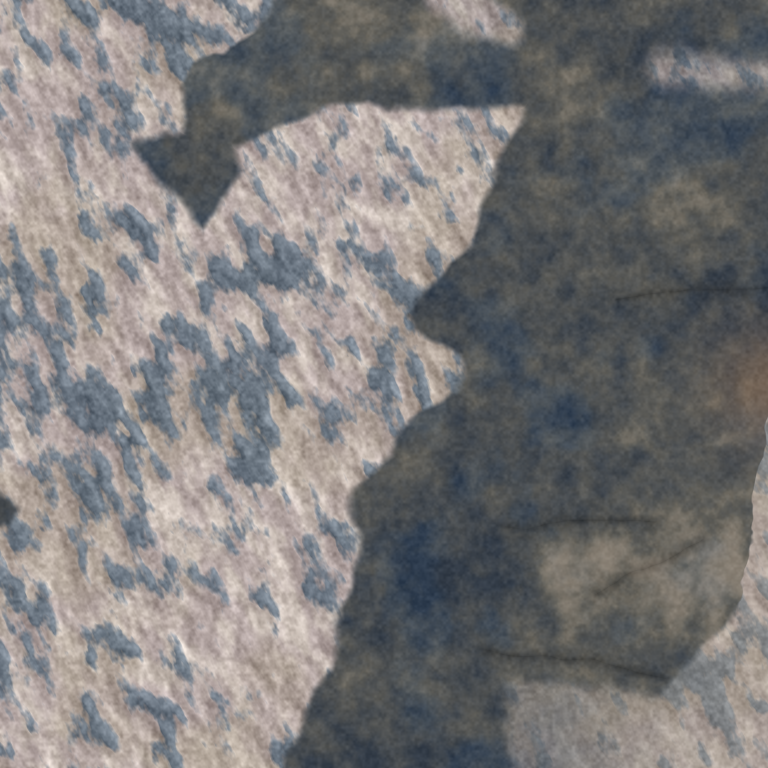
Reproduce this texture procedurally as a Shadertoy shader.

```glsl
// Speckled granite in sunlight, crossed by an irregular cast shadow.

const vec3 PALE_PINK  = vec3(0.70, 0.645, 0.635);
const vec3 PALE_CREAM = vec3(0.81, 0.765, 0.73);
const vec3 SPECK_BLUE = vec3(0.36, 0.415, 0.47);
const vec3 DRY_TAN    = vec3(0.68, 0.63, 0.57);
const vec3 SHADE_DEEP = vec3(0.20, 0.235, 0.28);
const vec3 SHADE_OLIVE = vec3(0.40, 0.39, 0.36);
const vec3 SHADE_STONE = vec3(0.57, 0.53, 0.48);
const vec3 RUST       = vec3(0.49, 0.40, 0.33);
const float EDGE_SOFTNESS = 0.007;
const float EDGE_ROUGHNESS = 0.026;
const float SPECK_SCALE = 52.0;
const float GRAIN_SCALE = 190.0;
const float RELIEF = 0.34;

float hash(vec2 p) {
    vec3 q = fract(p.xyx * vec3(0.1031, 0.1030, 0.0973));
    q += dot(q, q.yzx + 33.33);
    return fract((q.x + q.y) * q.z);
}

float noise(vec2 p) {
    vec2 i = floor(p), f = fract(p);
    f = f * f * (3.0 - 2.0 * f);
    return mix(mix(hash(i), hash(i + vec2(1, 0)), f.x),
               mix(hash(i + vec2(0, 1)), hash(i + vec2(1, 1)), f.x), f.y);
}

float fbm(vec2 p) {
    float sum = 0.0, amp = 0.533;
    for (int i = 0; i < 4; i++) {
        sum += amp * noise(p);
        p = mat2(1.6, 1.2, -1.2, 1.6) * p + 17.3;
        amp *= 0.5;
    }
    return sum;
}

float bump(float x, float center, float width) {
    float d = (x - center) / width;
    return exp(-d * d);
}

float blob(vec2 p, vec2 center, vec2 size) {
    vec2 d = (p - center) / size;
    return exp(-dot(d, d));
}

float segment(vec2 p, vec2 a, vec2 b) {
    vec2 pa = p - a, ba = b - a;
    return length(pa - ba * clamp(dot(pa, ba) / dot(ba, ba), 0.0, 1.0));
}

float halfPlane(vec2 p, vec2 a, vec2 b) {
    vec2 d = normalize(b - a);
    return dot(p - a, vec2(-d.y, d.x));
}

// Signed distance to the shadow, negative inside
float shadowDistance(vec2 p) {
    float flank = 0.365 + 0.36 * p.y + 0.055 * bump(p.y, 0.51, 0.045)
                - 0.03 * bump(p.y, 0.35, 0.05) - 0.042 * bump(p.y, 0.60, 0.045)
                + 0.018 * bump(p.y, 0.12, 0.05);
    float d = (flank - p.x) * 0.9;

    float bandFloor = 0.81 + 0.053 * smoothstep(0.30, 0.42, p.x);
    float bandLeft = 0.24 + 0.12 * smoothstep(0.88, 1.0, p.y);
    d = min(d, max(bandFloor - p.y, bandLeft - p.x));

    vec2 a = vec2(0.172, 0.815), b = vec2(0.30, 0.85);
    vec2 c = vec2(0.312, 0.775), e = vec2(0.265, 0.705);
    float spike = max(max(halfPlane(p, a, b), halfPlane(p, b, c)),
                      max(halfPlane(p, c, e), halfPlane(p, e, a)));
    d = min(d, spike);
    return min(d, segment(p, vec2(-0.03, 0.36), vec2(0.0, 0.34)) - 0.025);
}

// Sunlit ledge in the lower right corner, negative inside
float ledgeDistance(vec2 p) {
    float rim = 0.115 - 0.02 * smoothstep(0.70, 0.86, p.x)
              + 1.1 * max(p.x - 0.86, 0.0) + 6.0 * max(p.x - 0.96, 0.0);
    return max(p.y - rim, 0.66 - p.x);
}

vec3 sunlitRock(vec2 p, float grain) {
    vec2 q = mat2(1.0, 0.22, 0.25, 0.62) * p * SPECK_SCALE;
    float speck = fbm(q);
    float relief = speck - fbm(q + vec2(0.45, 0.3));
    float cluster = fbm(p * 6.5 + 4.0) - 0.5;
    float drift = 0.10 * blob(p, vec2(0.46, 0.60), vec2(0.16, 0.3))
                + 0.07 * blob(p, vec2(0.22, 0.08), vec2(0.12, 0.1))
                + 0.05 * blob(p, vec2(0.18, 0.62), vec2(0.2, 0.07));
    float blue = smoothstep(0.49, 0.69, speck + 0.5 * cluster + drift);
    vec3 rock = mix(PALE_PINK, PALE_CREAM, smoothstep(0.35, 0.75, fbm(q * 0.8 + 31.0)));
    rock = mix(rock, DRY_TAN, 0.55 * smoothstep(0.45, 0.7, fbm(p * 9.0 + 60.0)));
    return mix(rock, SPECK_BLUE, 0.88 * blue) + RELIEF * relief + 0.11 * grain;
}

vec3 shadedRock(vec2 p, float grain) {
    vec2 w = p + 0.03 * (vec2(fbm(p * 9.0), fbm(p * 9.0 + 40.0)) - 0.5);
    float core = blob(w, vec2(0.57, 0.28), vec2(0.13, 0.18))
               + 0.8 * blob(w, vec2(0.63, 0.66), vec2(0.07, 0.14));
    float worn = blob(w, vec2(0.90, 0.25), vec2(0.14, 0.14))
               + 0.7 * blob(w, vec2(0.75, 0.27), vec2(0.07, 0.04))
               + 0.4 * blob(w, vec2(0.92, 0.72), vec2(0.10, 0.08))
               + 0.3 * blob(w, vec2(0.73, 0.72), vec2(0.04, 0.04));
    float tone = 0.56 + 1.1 * (fbm(p * 8.0 + 9.0) - 0.5)
               + 1.1 * (fbm(p * 42.0) - 0.5) - 0.42 * core + 0.48 * worn;
    vec3 rock = mix(SHADE_DEEP, SHADE_OLIVE, clamp(tone, 0.0, 1.0));
    rock = mix(rock, SHADE_STONE, 0.8 * smoothstep(0.8, 1.5, tone));
    rock += vec3(-0.02, 0.0, 0.025) * smoothstep(0.48, 0.65, fbm(p * 11.0 + 80.0));
    rock = mix(rock, RUST, 0.75 * blob(w, vec2(1.0, 0.5), vec2(0.07, 0.075)));

    // Fissures between the worn facets
    float crack = min(segment(w, vec2(0.63, 0.16), vec2(0.87, 0.115)),
                      segment(w, vec2(0.66, 0.315), vec2(0.86, 0.32)));
    crack = min(crack, segment(w, vec2(0.77, 0.23), vec2(0.92, 0.30)));
    crack = min(crack, segment(w, vec2(0.80, 0.61), vec2(1.0, 0.63)));
    return rock * (1.0 - 0.25 * exp(-crack * 170.0)) + 0.055 * grain;
}

void mainImage(out vec4 fragColor, in vec2 fragCoord) {
    vec2 p = fragCoord / iResolution.xy;
    vec2 wobble = vec2(fbm(p * 20.0 + 3.0), fbm(p * 20.0 + 70.0)) - 0.5;
    vec2 w = p + EDGE_ROUGHNESS * wobble;
    float grain = noise(p * GRAIN_SCALE) + 0.5 * noise(p * GRAIN_SCALE * 1.7 + 9.0) - 0.75;

    // Light outside the shadow, through its gaps, and on the ledge
    float sun = smoothstep(-EDGE_SOFTNESS, EDGE_SOFTNESS, shadowDistance(w));
    float topGap = segment(w, vec2(0.58, 1.01), vec2(0.65, 0.965)) - 0.027;
    float sideGap = segment(w, vec2(0.87, 0.91), vec2(1.03, 0.895)) - 0.024;
    sun = max(sun, 0.85 * (1.0 - smoothstep(-0.01, 0.01, topGap)));
    sun = max(sun, 0.7 * (1.0 - smoothstep(-0.02, 0.015, sideGap)));
    float ledge = 1.0 - smoothstep(-0.012, 0.008, ledgeDistance(w));
    sun = max(sun, ledge * mix(0.45, 0.92, smoothstep(0.66, 0.96, p.x)));

    vec3 lit = mix(sunlitRock(p, grain), DRY_TAN + 0.1 * grain, 0.35 * ledge);
    vec3 color = mix(shadedRock(p, grain), lit, sun);
    fragColor = vec4(clamp(color, 0.0, 1.0), 1.0);
}
```
